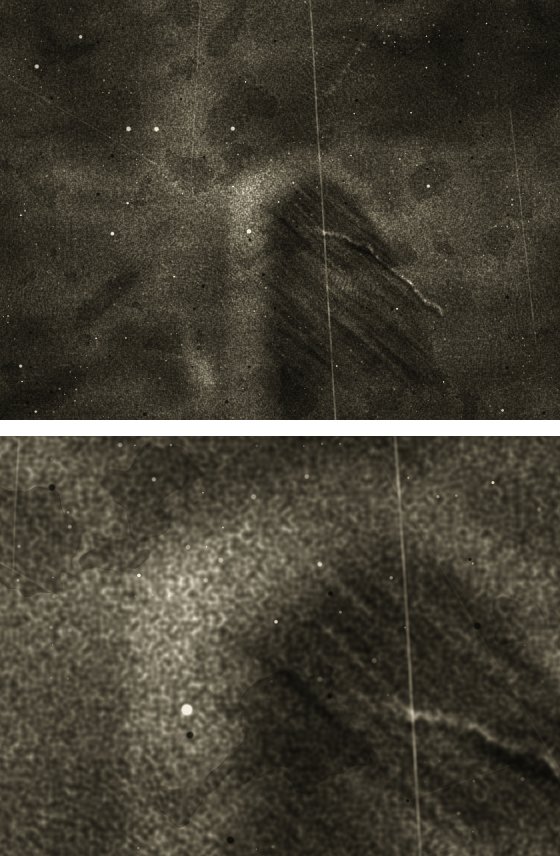
Top, the full canvas; bottom, a detail of the centre.
This texture is drawn by a WebGL 1 fragment shader. Its source:

```glsl
precision highp float;
// A worn, sepia-dark plate: cloudy grime, a smeared arch, stains, veins,
// fingerprint ridges, scratches and dust. All shading is summed as a log
// exposure over one base tone, then tinted from warm shadow to pale light.

uniform vec2 u_resolution;

const float BASE_TONE = 0.226;
const float CLOUD_CONTRAST = 0.75;
const float GRAIN_CONTRAST = 0.80;
const float STAIN_DEPTH = 0.30;
const float RIDGE_SPACING = 0.0085;
const vec3 SHADOW_TINT = vec3(1.0, 0.91, 0.66);
const vec3 LIGHT_TINT = vec3(1.0, 0.98, 0.94);
const vec2 ARCH_TOP = vec2(0.72, 0.645);
const int HAIRLINES = 34;

float pixel; // height of one pixel in canvas units

vec2 hash2(vec2 p) {
  vec3 q = fract(p.xyx * vec3(0.1031, 0.1030, 0.0973));
  q += dot(q, q.yzx + 33.33);
  return fract((q.xx + q.yz) * q.zy);
}

vec2 turn(vec2 v, float a) {
  float c = cos(a), s = sin(a);
  return vec2(c * v.x + s * v.y, c * v.y - s * v.x);
}

float corner(vec2 id, vec2 offset) {
  return dot(hash2(id + 50.0) * 2.0 - 1.0, offset);
}

float noise(vec2 p) {
  vec2 i = floor(p), f = fract(p), e = vec2(1.0, 0.0);
  vec2 u = f * f * f * (f * (f * 6.0 - 15.0) + 10.0);
  return mix(mix(corner(i, f), corner(i + e, f - e), u.x),
    mix(corner(i + e.yx, f - e.yx), corner(i + 1.0, f - 1.0), u.x), u.y);
}

float fbm(vec2 p) {
  float sum = 0.0, amp = 1.0;
  for (int i = 0; i < 5; i++) {
    sum += amp * noise(p);
    p = turn(p, 0.6) * 2.03 + 7.1;
    amp *= 0.55;
  }
  return sum;
}

float smudge(vec2 p, vec2 centre, vec2 radius, float angle) {
  vec2 q = turn(p - centre, angle) / radius;
  return exp(-dot(q, q));
}

float stain(vec2 p, vec2 centre, vec2 radius, float angle) {
  return 1.0 - smoothstep(0.75, 1.05, length(turn(p - centre, angle) / radius));
}

float stroke(vec2 p, vec2 a, vec2 b, float width) {
  vec2 ab = b - a;
  float t = clamp(dot(p - a, ab) / dot(ab, ab), 0.0, 1.0);
  return 1.0 - smoothstep(0.0, width + pixel, length(p - a - ab * t));
}

float dust(vec2 p, float scale, float share, float seed) {
  vec2 g = p * scale, id = floor(g) + seed;
  vec2 kind = hash2(id + 17.0);
  float r = mix(0.03, 0.17, kind.x * kind.x);
  float d = length(fract(g) - 0.35 - 0.3 * hash2(id));
  return step(1.0 - share, kind.y) * (1.0 - smoothstep(r * 0.5, r + scale * pixel * 0.8, d));
}

// Parabolic hood with a pale rim, wide on the left, and a dark streaked core.
float arch(vec2 p) {
  vec2 d = vec2(p.x - ARCH_TOP.x, ARCH_TOP.y - p.y);
  float inside = min((d.y - 4.0 * d.x * d.x) / sqrt(1.0 + 64.0 * d.x * d.x), d.x + 0.175);
  float right = smoothstep(-0.08, 0.10, d.x);
  float width = mix(0.10, 0.045, right);
  float core = smoothstep(width * 0.5, width * 1.4, inside);
  float rim = smoothstep(-0.025, 0.02, inside) * (1.0 - core);
  rim *= mix(1.0, smoothstep(0.30, 0.58, p.y), right);
  core *= smoothstep(0.02, 0.20, p.y + 0.12 * d.x);
  vec2 q = turn(p, -0.72);
  float streaks = noise(q * vec2(4.0, 55.0)) + noise(q * vec2(7.0, 120.0));
  return 0.42 * rim + core * (0.65 * streaks - 0.42);
}

float scratches(vec2 p) {
  float wear = 0.65 + 0.9 * noise(p * 35.0);
  float sum = 1.3 * stroke(p, vec2(0.738, 1.0), vec2(0.799, 0.0), 0.0016);
  sum += 0.6 * stroke(p, vec2(0.477, 1.0), vec2(0.455, 0.56), 0.0008);
  sum += 0.65 * stroke(p, vec2(1.215, 0.74), vec2(1.276, 0.18), 0.0009);
  sum += 0.5 * stroke(p, vec2(0.0, 0.826), vec2(0.49, 0.54), 0.0007);
  for (int i = 0; i < HAIRLINES; i++) {
    vec2 place = hash2(vec2(float(i), 3.0)), look = hash2(vec2(float(i), 91.0));
    vec2 a = place * vec2(1.333, 1.0);
    vec2 reach = turn(vec2(0.03 + 0.22 * look.x * look.x, 0.0), look.y * 3.14);
    sum += 0.32 * place.x * stroke(p, a - reach, a + reach, 0.0004);
  }
  return sum * max(wear, 0.0);
}

void main() {
  pixel = 1.0 / u_resolution.y;
  vec2 p = gl_FragCoord.xy * pixel;
  vec2 warp = vec2(fbm(p * 5.0), fbm(p * 5.0 + 31.0));
  vec2 w = p + 0.045 * warp;

  // Clouds, brushed grime and the large light and dark areas
  float shade = CLOUD_CONTRAST * fbm(w * 3.2 + 4.0);
  shade += 0.35 * noise(turn(w, 0.15) * vec2(4.0, 19.0));
  shade += arch(p + 0.014 * warp);
  shade += 0.40 * smudge(w, vec2(0.52, 0.76), vec2(0.16, 0.30), -0.3);
  shade += 0.40 * smudge(w, vec2(0.10, 0.57), vec2(0.22, 0.06), -0.1);
  shade += 0.28 * smudge(w, vec2(1.05, 0.50), vec2(0.20, 0.25), 0.0);
  shade += 0.75 * smudge(w, vec2(0.49, 0.12), vec2(0.045, 0.07), -0.2);
  shade += 0.30 * smudge(vec2(length(w - vec2(0.35, 0.10)), w.y), vec2(0.14, 0.2), vec2(0.03, 0.12), 0.0);
  shade -= 0.50 * smudge(w, vec2(1.13, 0.87), vec2(0.26, 0.15), 0.0);
  shade -= 0.35 * smudge(w, vec2(0.14, 0.75), vec2(0.25, 0.11), -0.1);
  shade -= 0.40 * smudge(w, vec2(0.14, 0.10), vec2(0.16, 0.09), 0.5);

  // Stains with torn edges: a few slabs, then scattered islands
  float slabs = stain(w, vec2(0.54, 0.92), vec2(0.10, 0.035), 0.95);
  slabs += stain(w, vec2(0.55, 0.73), vec2(0.09, 0.05), 1.2);
  slabs += stain(w, vec2(0.25, 0.29), vec2(0.12, 0.035), 0.8);
  slabs += stain(w, vec2(1.02, 0.57), vec2(0.06, 0.045), 0.2);
  float island = fbm(w * 6.0 + 19.0);
  slabs += 0.9 * smoothstep(0.30, 0.36, island);
  shade -= STAIN_DEPTH * slabs;
  shade -= 0.25 * (1.0 - smoothstep(0.0, 0.03, abs(island - 0.32)));

  // Raised veins, lit above and shaded below
  vec2 v = p + 0.02 * vec2(noise(p * 17.0), noise(p * 17.0 + 9.0));
  for (int i = 0; i < 2; i++) {
    vec2 q = v + vec2(0.004, 0.007) * float(i);
    float vein = stroke(q, vec2(0.765, 0.45), vec2(0.88, 0.41), 0.010);
    vein += stroke(q, vec2(0.88, 0.41), vec2(1.05, 0.25), 0.006);
    vein += stroke(q, vec2(0.86, 0.89), vec2(0.78, 0.77), 0.011);
    shade += vein * (i == 0 ? 0.65 + noise(p * 90.0) : -0.45);
  }

  // Fingerprint ridges, fine grain and edge falloff
  float ridges = sin(6.2832 * length(w - vec2(0.42, 0.22)) / RIDGE_SPACING);
  shade += 0.12 * ridges * smoothstep(0.05, 0.35, noise(p * 4.5 + 2.0));
  shade += GRAIN_CONTRAST * (noise(p * 210.0) + 0.6 * noise(p * 97.0));
  vec2 edge = (gl_FragCoord.xy / u_resolution - 0.5) * 2.0;
  shade -= 0.22 * dot(edge * edge, edge * edge);

  // Scratches and dust lie on top
  float tone = BASE_TONE * exp(shade) + 0.25 * scratches(p + 0.002 * warp);
  float cluster = smoothstep(-0.3, 0.4, noise(p * 6.0));
  tone += 0.40 * cluster * dust(p, 75.0, 0.09, 5.0) + 0.65 * dust(p, 28.0, 0.025, 40.0);
  tone *= 1.0 - 0.7 * dust(p, 36.0, 0.04, 80.0);
  tone = clamp(tone, 0.05, 0.95);
  gl_FragColor = vec4(tone * mix(SHADOW_TINT, LIGHT_TINT, tone), 1.0);
}
```
